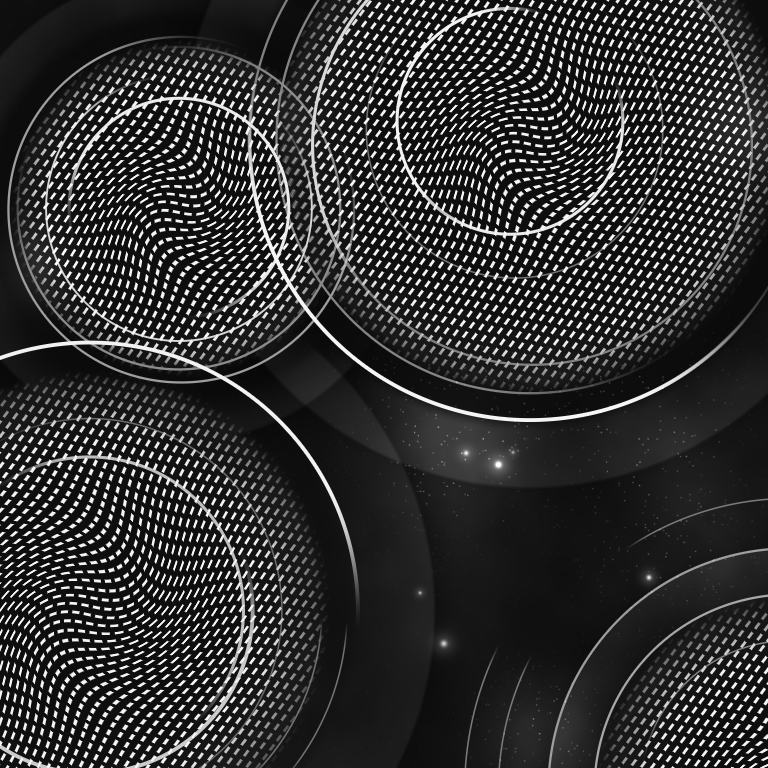
Give the GLSL for this background, as a WebGL 2 fragment shader.

```glsl
#version 300 es
precision highp float;
uniform vec2 u_resolution;
out vec4 fragColor;

const vec2 DISC_A = vec2(0.233, 0.729);
const vec2 DISC_B = vec2(0.690, 0.818);
const vec2 DISC_C = vec2(0.117, 0.205);
const vec2 DISC_D = vec2(1.029, -0.029);

float hash(vec2 p) {
  vec3 q = fract(p.xyx * 0.1031);
  q += dot(q, q.yzx + 33.33);
  return fract((q.x + q.y) * q.z);
}

float noise(vec2 p) {
  vec2 i = floor(p), f = fract(p);
  f = f * f * (3.0 - 2.0 * f);
  return mix(mix(hash(i), hash(i + vec2(1, 0)), f.x),
             mix(hash(i + vec2(0, 1)), hash(i + vec2(1, 1)), f.x), f.y);
}

float fbm(vec2 p) {
  float sum = 0.0, amp = 0.5;
  for (int i = 0; i < 5; i++) {
    sum += amp * noise(p);
    p = p * 2.03 + 17.0;
    amp *= 0.5;
  }
  return sum;
}

vec2 rotate(vec2 p, float a) {
  float c = cos(a), s = sin(a);
  return vec2(c * p.x + s * p.y, c * p.y - s * p.x);
}

float glow(vec2 p, vec2 center, float radius) {
  vec2 d = (p - center) / radius;
  return exp(-dot(d, d));
}

// Soft star: a sharp core inside a wide haze
float star(vec2 p, vec2 center, float size) {
  return glow(p, center, size) + 0.25 * glow(p, center, size * 3.5);
}

// Fine dust, one jittered speck per chosen cell
float dust(vec2 p, float cells, float density) {
  vec2 id = floor(p * cells);
  vec2 jitter = 0.3 + 0.4 * vec2(hash(id + 3.7), hash(id + 9.1));
  float lit = step(1.0 - density, hash(id));
  return lit * hash(id + 5.3) * glow(fract(p * cells), jitter, 0.28);
}

// Wide pale halo, its outer shadow, and the dark body within
float backdrop(float tone, vec2 p, vec2 center, float body, float halo, float darkness) {
  float d = length(p - center);
  float inside = 1.0 - smoothstep(halo - 0.003, halo + 0.003, d);
  tone += 0.035 * inside * smoothstep(body, halo, d);
  tone *= 1.0 - 0.35 * (1.0 - inside) * exp(-max(d - halo, 0.0) * 25.0);
  return mix(tone, 0.04, darkness * (1.0 - smoothstep(body - 0.012, body + 0.012, d)));
}

// Slanted dashes whose lines swirl around the disc center
float dashes(vec2 p, vec2 center, float swirl, float px) {
  vec2 q = p - center;
  float twist = -1.15 * exp(-dot(q, q) / (swirl * swirl));
  q = rotate(q, 0.93 + twist);
  vec2 period = vec2(0.0152, 0.0112);
  float row = floor(q.y / period.y);
  q.x += row * 0.35 * period.x;
  vec2 cell = abs((fract(q / period) - 0.5) * period) - vec2(0.0047, 0.0018);
  float d = max(cell.x, cell.y);
  return clamp(0.5 - d / px, 0.0, 1.0);
}

float plate(float tone, vec2 p, vec2 center, float core, float rim, float swirl, float px) {
  float d = length(p - center);
  float cover = 1.0 - smoothstep(rim - 0.025, rim, d);
  float fade = 1.0 - 0.7 * smoothstep(core, rim, d);
  float base = 0.055 + 0.09 * smoothstep(core * 0.7, rim, d) * fbm(p * 7.0);
  tone = mix(tone, base, cover * 0.9);
  return mix(tone, 0.96, dashes(p, center, swirl, px) * cover * fade);
}

// Stroke fading away from its facing angle, in degrees
float ring(float tone, vec2 p, vec2 center, float radius, float width,
           float light, float facing, float spread, float px) {
  vec2 q = p - center;
  float d = length(q), a = radians(facing), s = radians(spread);
  float aim = dot(q / max(d, 0.0001), vec2(cos(a), sin(a)));
  float line = clamp(0.5 + (width * 0.5 - abs(d - radius)) / px, 0.0, 1.0);
  return mix(tone, max(tone, light), line * smoothstep(cos(s), cos(s * 0.6), aim));
}

void main() {
  vec2 p = gl_FragCoord.xy / u_resolution;
  float px = 1.0 / min(u_resolution.x, u_resolution.y);
  // Cloudy dark field
  float cloud = fbm(p * 5.0 + 2.0);
  float tone = 0.045 + 0.11 * cloud * cloud;
  float haze = glow(p, vec2(0.60, 0.43), 0.10) + 0.8 * glow(p, vec2(0.84, 0.45), 0.09)
             + 0.8 * glow(p, vec2(0.70, 0.04), 0.07) + 0.5 * glow(p, vec2(0.88, 0.29), 0.10);
  tone += 0.26 * haze * cloud;
  // Disc bodies
  tone = backdrop(tone, p, DISC_C, 0.345, 0.449, 0.35);
  tone = backdrop(tone, p, DISC_D, 0.255, 0.315, 0.3);
  tone = backdrop(tone, p, DISC_A, 0.255, 0.305, 0.85);
  tone = backdrop(tone, p, DISC_B, 0.370, 0.453, 0.85);
  // Dashed plates
  tone = plate(tone, p, DISC_C, 0.22, 0.315, 0.11, px);
  tone = plate(tone, p, DISC_D, 0.17, 0.255, 0.06, px);
  tone = plate(tone, p, DISC_A, 0.17, 0.222, 0.075, px);
  tone = plate(tone, p, DISC_B, 0.26, 0.335, 0.085, px);
  tone += 0.22 * (glow(p, vec2(0.95, 0.84), 0.06) + glow(p, vec2(0.04, 0.65), 0.05)) * cloud;
  // Rings of the upper discs
  tone = ring(tone, p, vec2(0.236, 0.727), 0.225, 0.003, 0.62, 230.0, 180.0, px);
  tone = ring(tone, p, DISC_A, 0.210, 0.003, 0.55, 310.0, 170.0, px);
  tone = ring(tone, p, DISC_A, 0.173, 0.0025, 0.85, 250.0, 180.0, px);
  tone = ring(tone, p, DISC_A, 0.143, 0.004, 0.92, 55.0, 150.0, px);
  tone = ring(tone, p, vec2(0.664, 0.842), 0.147, 0.004, 0.95, 160.0, 90.0, px);
  tone = ring(tone, p, vec2(0.664, 0.842), 0.147, 0.004, 0.92, 300.0, 85.0, px);
  tone = ring(tone, p, vec2(0.670, 0.831), 0.193, 0.002, 0.45, 270.0, 160.0, px);
  tone = ring(tone, p, vec2(0.693, 0.811), 0.286, 0.004, 0.85, 140.0, 90.0, px);
  tone = ring(tone, p, vec2(0.693, 0.811), 0.286, 0.003, 0.50, 320.0, 160.0, px);
  tone = ring(tone, p, DISC_B, 0.330, 0.003, 0.52, 180.0, 130.0, px);
  tone = ring(tone, p, DISC_B, 0.365, 0.003, 0.50, 190.0, 180.0, px);
  tone = ring(tone, p, DISC_B, 0.365, 0.005, 0.96, 245.0, 80.0, px);
  // Rings of the lower discs
  tone = ring(tone, p, DISC_C, 0.349, 0.005, 0.95, 75.0, 80.0, px);
  tone = ring(tone, p, DISC_C, 0.200, 0.004, 0.75, 40.0, 90.0, px);
  tone = ring(tone, p, DISC_C, 0.212, 0.005, 0.80, 285.0, 100.0, px);
  tone = ring(tone, p, DISC_C, 0.250, 0.002, 0.42, 20.0, 110.0, px);
  tone = ring(tone, p, DISC_C, 0.335, 0.002, 0.45, 338.0, 20.0, px);
  tone = ring(tone, p, DISC_C, 0.302, 0.002, 0.45, 335.0, 24.0, px);
  tone = ring(tone, p, DISC_D, 0.315, 0.003, 0.62, 135.0, 180.0, px);
  tone = ring(tone, p, DISC_D, 0.255, 0.003, 0.65, 135.0, 180.0, px);
  tone = ring(tone, p, DISC_D, 0.195, 0.002, 0.50, 110.0, 60.0, px);
  tone = ring(tone, p, DISC_D, 0.424, 0.002, 0.48, 168.0, 15.0, px);
  tone = ring(tone, p, DISC_D, 0.380, 0.002, 0.48, 167.0, 15.0, px);
  tone = ring(tone, p, DISC_D, 0.380, 0.002, 0.48, 105.0, 20.0, px);
  // Stars and dust
  tone += 0.9 * star(p, vec2(0.649, 0.395), 0.004) + 0.6 * star(p, vec2(0.607, 0.410), 0.003);
  tone += 0.6 * star(p, vec2(0.578, 0.162), 0.004) + 0.7 * star(p, vec2(0.845, 0.248), 0.003);
  tone += 0.5 * star(p, vec2(0.547, 0.228), 0.002) + 0.4 * star(p, vec2(0.668, 0.411), 0.002);
  tone += 0.5 * dust(p, 260.0, 0.06) * min(haze + 0.06, 1.0);
  fragColor = vec4(vec3(clamp(tone, 0.0, 1.0)), 1.0);
}
```
